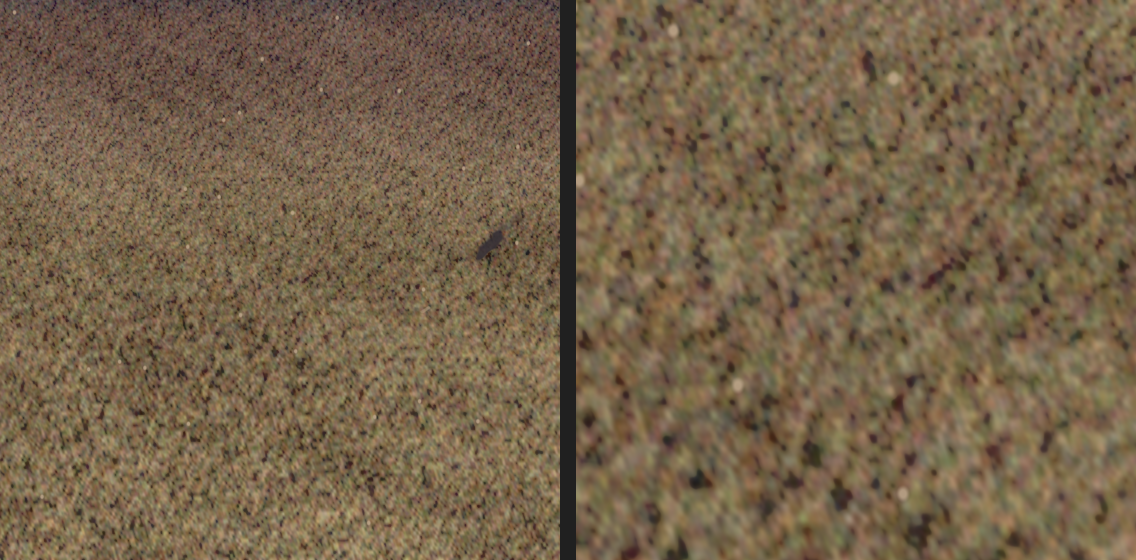
Left: the whole. Right: its middle third, enlarged.
Reproduce this texture procedurally as a WebGL 1 fragment shader.

```glsl
precision highp float;
// Dry, trodden turf seen at a slant: short tan blades from layered, sheared
// value noise that gets finer with distance, over soft uneven patches,
// with a reddish far strip, a few pale specks and one dark clump.

uniform vec2 u_resolution;

const vec3 NEAR_TURF = vec3(0.495, 0.420, 0.308);
const vec3 FAR_TURF = vec3(0.440, 0.345, 0.292);
const vec3 FAR_EDGE = vec3(0.330, 0.285, 0.285);
const vec3 CLUMP = vec3(0.200, 0.175, 0.205);
const vec3 PALE = vec3(0.740, 0.650, 0.540);
const vec3 TONE_AXIS = vec3(1.00, 0.98, 0.78);
const vec3 RED_GREEN_AXIS = vec3(1.00, -0.55, -0.20);
const vec3 YELLOW_BLUE_AXIS = vec3(0.25, 0.25, -1.00);
const vec3 COOL_SHADOW = vec3(-0.085, -0.080, -0.035);

const vec2 NEAR_BLADES = vec2(128.0, 84.0);   // cells across the canvas
const vec2 FAR_BLADES = vec2(190.0, 150.0);
const float FINE_RATIO = 1.73;
const float BLADE_TILT = 0.28;
const float NEAR_CONTRAST = 0.30;
const float FAR_CONTRAST = 0.20;
const float HUE_CONTRAST = 0.085;
const float PATCH_CONTRAST = 0.20;
const float SPECK_CELLS = 22.0;
const float SPECK_SHARE = 0.035;

vec3 hash3(vec2 p) {
  vec3 s = vec3(dot(p, vec2(127.1, 311.7)),
                dot(p, vec2(269.5, 183.3)),
                dot(p, vec2(419.2, 371.9)));
  return fract(sin(s) * 43758.5453);
}

// Three independent value noises, each centred on zero
vec3 noise3(vec2 p) {
  vec2 cell = floor(p);
  vec2 f = fract(p);
  f = f * f * (3.0 - 2.0 * f);
  vec3 low = mix(hash3(cell), hash3(cell + vec2(1.0, 0.0)), f.x);
  vec3 high = mix(hash3(cell + vec2(0.0, 1.0)), hash3(cell + 1.0), f.x);
  return mix(low, high, f.y) - 0.5;
}

// Two layers of short blades leaning opposite ways
vec3 blades(vec2 uv, vec2 cells) {
  vec2 right = vec2(uv.x - BLADE_TILT * uv.y, uv.y);
  vec2 left = vec2(uv.x + BLADE_TILT * uv.y, uv.y);
  return 0.72 * noise3(right * cells)
       + 0.70 * noise3(left * cells * FINE_RATIO + 37.0);
}

// Broad patches, wider than tall
float patches(vec2 uv) {
  vec2 p = uv * vec2(3.2, 5.5) + 11.0;
  p += 0.8 * noise3(p * 0.9).yz;
  float sum = 0.0;
  float weight = 0.5;
  for (int i = 0; i < 5; i++) {
    sum += weight * noise3(p).x;
    p = mat2(0.96, 0.28, -0.28, 0.96) * p * 2.1 + 5.3;
    weight *= 0.55;
  }
  return sum;
}

float segmentDistance(vec2 p, vec2 a, vec2 b) {
  vec2 ab = b - a;
  return length(p - a - ab * clamp(dot(p - a, ab) / dot(ab, ab), 0.0, 1.0));
}

// Sparse pale specks, one possible per cell
float specks(vec2 uv) {
  vec2 p = uv * SPECK_CELLS;
  vec3 h = hash3(floor(p) + 71.0);
  vec2 offset = fract(p) - mix(vec2(0.2), vec2(0.8), h.yz);
  float dot_ = 1.0 - smoothstep(0.03, 0.10, length(offset * vec2(1.0, 0.8)));
  return dot_ * step(h.x, SPECK_SHARE);
}

void main() {
  vec2 uv = gl_FragCoord.xy / u_resolution;
  float patchTone = patches(uv);

  // Ground colour by distance, with a ragged border
  float ragged = uv.y + 0.16 * patchTone;
  vec3 color = mix(NEAR_TURF, FAR_TURF, smoothstep(0.58, 0.92, ragged));
  color = mix(color, FAR_EDGE, 0.85 * smoothstep(0.94, 1.02, uv.y + 0.06 * patchTone));
  color += PATCH_CONTRAST * patchTone * TONE_AXIS;

  // Blend near and far blades, keeping the contrast even
  float far = smoothstep(0.1, 1.0, uv.y);
  vec3 grain = mix(blades(uv, NEAR_BLADES), blades(uv + 3.7, FAR_BLADES), far);
  grain /= length(vec2(far, 1.0 - far));
  color += mix(NEAR_CONTRAST, FAR_CONTRAST, far) * grain.x * TONE_AXIS;
  color += HUE_CONTRAST * (grain.y * RED_GREEN_AXIS + grain.z * YELLOW_BLUE_AXIS);
  color += COOL_SHADOW * smoothstep(0.24, 0.50, -grain.x);

  // Dark clump with a faint trail, and a pale twig
  vec2 rough = uv + 0.010 * noise3(uv * 75.0).xy;
  float clump = segmentDistance(rough, vec2(0.857, 0.545), vec2(0.887, 0.578));
  float trail = segmentDistance(rough, vec2(0.900, 0.590), vec2(0.925, 0.612));
  float twig = segmentDistance(rough, vec2(0.752, 0.439), vec2(0.769, 0.450));
  color = mix(color, CLUMP, 0.85 * (1.0 - smoothstep(0.006, 0.012, clump)));
  color = mix(color, CLUMP, 0.35 * (1.0 - smoothstep(0.002, 0.012, trail)));
  color = mix(color, PALE, 0.45 * (1.0 - smoothstep(0.001, 0.004, twig)));
  color = mix(color, PALE, 0.85 * specks(uv));

  gl_FragColor = vec4(clamp(color, 0.0, 1.0), 1.0);
}
```
